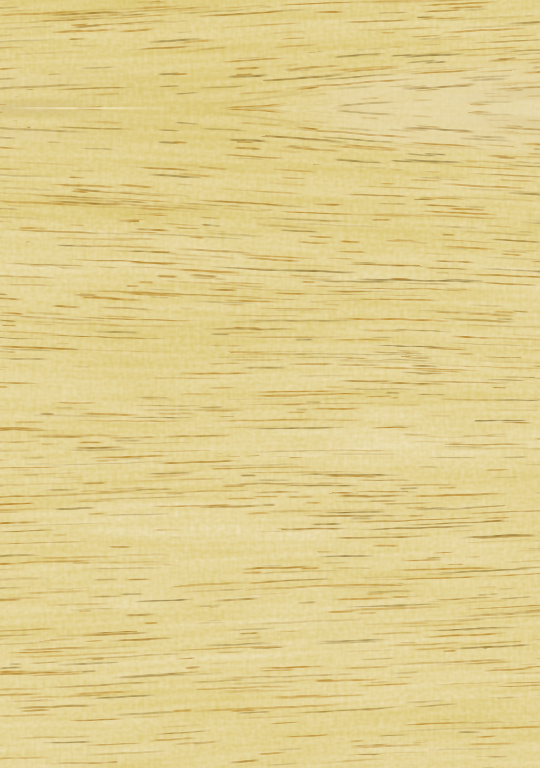
Reproduce this texture procedurally as a Shadertoy shader.

```glsl
// Pale straw-coloured wood veneer with a mirrored seam near the top.
// Stretched gradient noise gives bands, fibres and fine tooth; jittered
// cells scatter thin tapering brown pores along a gently bent grain.

float hash(vec2 p) {
    vec3 q = fract(vec3(p.xyx) * vec3(0.1031, 0.1030, 0.0973));
    q += dot(q, q.yzx + 33.33);
    return fract((q.x + q.y) * q.z);
}

float cornerSlope(vec2 cell, vec2 offset) {
    float angle = 6.2832 * hash(cell);
    return dot(vec2(cos(angle), sin(angle)), offset);
}

// Gradient noise, roughly -0.7 to 0.7
float noise(vec2 p) {
    vec2 i = floor(p), f = fract(p);
    vec2 u = f * f * f * (f * (f * 6.0 - 15.0) + 10.0);
    vec2 e = vec2(0.0, 1.0);
    return mix(mix(cornerSlope(i, f), cornerSlope(i + e.yx, f - e.yx), u.x),
               mix(cornerSlope(i + e.xy, f - e.xy), cornerSlope(i + e.yy, f - 1.0), u.x), u.y);
}

// One layer of scattered pores: x is opacity, y is a tint choice
vec2 pores(vec2 g, float layer, float px) {
    float rows = 76.0 + 9.0 * layer;
    float columns = 3.2 + 0.8 * layer;
    float row = floor(g.y * rows);
    float along = g.x * columns + 17.0 * hash(vec2(row, layer + 3.0));
    vec2 id = vec2(floor(along), row + 131.0 * layer) + 40.0;

    float halfLength = mix(0.07, 0.46, pow(hash(id + 7.1), 1.8));
    float center = mix(halfLength, 1.0 - halfLength, hash(id + 11.7));
    float reach = abs(fract(along) - center) / halfLength;
    float height = mix(0.25, 0.75, hash(id + 23.3)) + 0.12 * noise(vec2(g.x * 28.0, row));
    float dist = abs(fract(g.y * rows) - height) / rows;

    float width = mix(0.0005, 0.0011, hash(id + 31.9));
    float line = 1.0 - smoothstep(width - 0.4 * px, width + 0.8 * px, dist);
    float taper = 1.0 - smoothstep(0.45, 1.0, reach);
    float broken = 0.75 + 0.7 * noise(vec2(g.x * 70.0, row + layer));
    float density = 0.40 + 0.6 * noise(vec2(g.x * 2.5, g.y * 13.0) + 5.0);
    float present = step(hash(id + 43.1), density);
    float strength = mix(0.2, 0.95, pow(hash(id + 53.7), 1.4));
    return vec2(line * taper * broken * present * strength, hash(id + 61.3));
}

void mainImage(out vec4 fragColor, in vec2 fragCoord) {
    float px = 1.0 / iResolution.y;
    vec2 p = fragCoord * px;

    // Grain space: mirrored at the seam, then sloped and wavering
    float seam = 0.859;
    float d = abs(p.y - seam);
    float y = seam - d;
    float slope = mix(-0.045, 0.055, smoothstep(0.15, 0.8, y));
    vec2 g = vec2(p.x, y + slope * p.x + 0.007 * noise(vec2(p.x * 3.0, y * 9.0)));

    // Broad bands, fibres and fine tooth
    float tone = 0.65;
    tone += 0.30 * noise(g * vec2(1.6, 13.0) + 2.0);
    tone += 0.22 * noise(g * vec2(3.0, 42.0) + 8.0);
    tone += 0.38 * noise(g * vec2(9.0, 150.0));
    tone += 0.34 * noise(p * vec2(150.0, 230.0));
    tone += 0.22 * noise(p * vec2(250.0, 60.0) + 19.0);

    // Darker bands around the seam, and the pale wedge opening to the right
    float nearSeam = 1.0 - smoothstep(0.08, 0.2, d);
    tone -= nearSeam * (0.10 + 0.35 * noise(g * vec2(2.0, 26.0) + 31.0));
    float opening = 0.075 * (1.0 - exp(-7.0 * max(p.x - 0.37, 0.0)));
    float wedge = smoothstep(0.37, 0.48, p.x) * (1.0 - smoothstep(opening * 0.6, opening + 0.012, d));
    tone += 0.24 * wedge;

    vec3 color = mix(vec3(0.855, 0.775, 0.44), vec3(0.915, 0.86, 0.665), clamp(tone, -0.2, 1.25));
    color = mix(color, vec3(0.88, 0.81, 0.61), 0.35 * wedge);

    // Dull stain at both ends of the seam
    float ends = 1.0 - smoothstep(0.05, 0.3, p.x) + smoothstep(0.55, 0.7, p.x);
    float stain = ends * exp(-d * d * 900.0) * (0.5 + noise(g * vec2(4.0, 60.0)));
    color = mix(color, vec3(0.78, 0.69, 0.45), 0.4 * clamp(stain, 0.0, 1.0));

    // Streaks converging on the tip of the wedge
    float tip = exp(-pow((p.x - 0.37) / 0.07, 2.0) - pow(d / 0.018, 2.0));
    float streak = smoothstep(0.0, 0.4, noise(vec2(p.x * 9.0, (d - 0.09 * p.x) * 190.0)));
    color = mix(color, vec3(0.74, 0.62, 0.32), 0.6 * tip * streak);

    // Pores, from ochre to olive brown
    for (int i = 0; i < 6; i++) {
        vec2 pore = pores(g, float(i), px);
        vec3 ink = mix(vec3(0.74, 0.53, 0.16), vec3(0.56, 0.47, 0.24), pore.y * pore.y);
        color = mix(color, ink, clamp(pore.x, 0.0, 0.9));
    }

    // Thin bright glue line on the left of the seam
    float glue = smoothstep(0.0, 0.06, p.x) * (1.0 - smoothstep(0.12, 0.24, p.x));
    glue *= 1.0 - smoothstep(0.0006, 0.0006 + 1.2 * px, d);
    color = mix(color, vec3(0.96, 0.92, 0.78), 0.7 * glue);

    fragColor = vec4(color, 1.0);
}
```
